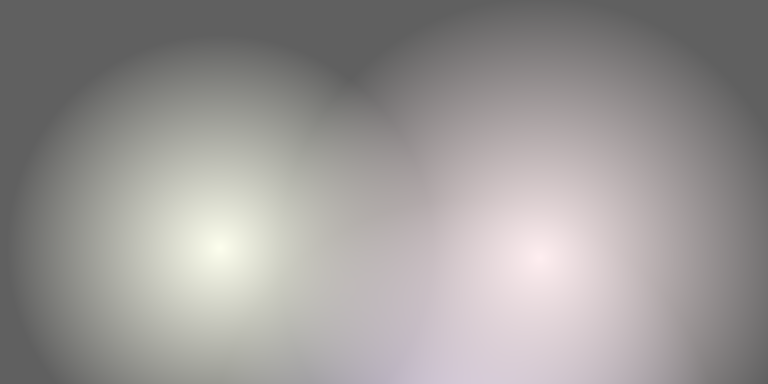
This background is drawn by a Shadertoy shader. Its source:

```glsl
// Three soft round lights on a flat grey wall: lavender below the lower edge,
// ivory on the left and rose on the right. Each is a linear radial fade,
// blended over the ones before it.

// Centre (xy) and radius (z) of each light, in canvas heights
#define LAVENDER_LIGHT vec3(1.211, -0.185, 0.664)
#define IVORY_LIGHT    vec3(0.573, 0.354, 0.555)
#define ROSE_LIGHT     vec3(1.406, 0.328, 0.678)

#define WALL_COLOR     vec3(0.376)
#define LAVENDER_COLOR vec3(0.835, 0.800, 0.915)
#define IVORY_COLOR    vec3(0.992, 0.998, 0.933)
#define ROSE_COLOR     vec3(0.998, 0.933, 0.941)

// Opacity of a light: 1 at its centre, falling linearly to 0 at its rim
float glow(vec2 point, vec3 light) {
    return clamp(1.0 - distance(point, light.xy) / light.z, 0.0, 1.0);
}

void mainImage(out vec4 fragColor, in vec2 fragCoord) {
    vec2 point = fragCoord / iResolution.y;

    // Layer the lights from back to front
    vec3 color = WALL_COLOR;
    color = mix(color, LAVENDER_COLOR, glow(point, LAVENDER_LIGHT));
    color = mix(color, IVORY_COLOR, glow(point, IVORY_LIGHT));
    color = mix(color, ROSE_COLOR, glow(point, ROSE_LIGHT));

    fragColor = vec4(color, 1.0);
}
```
